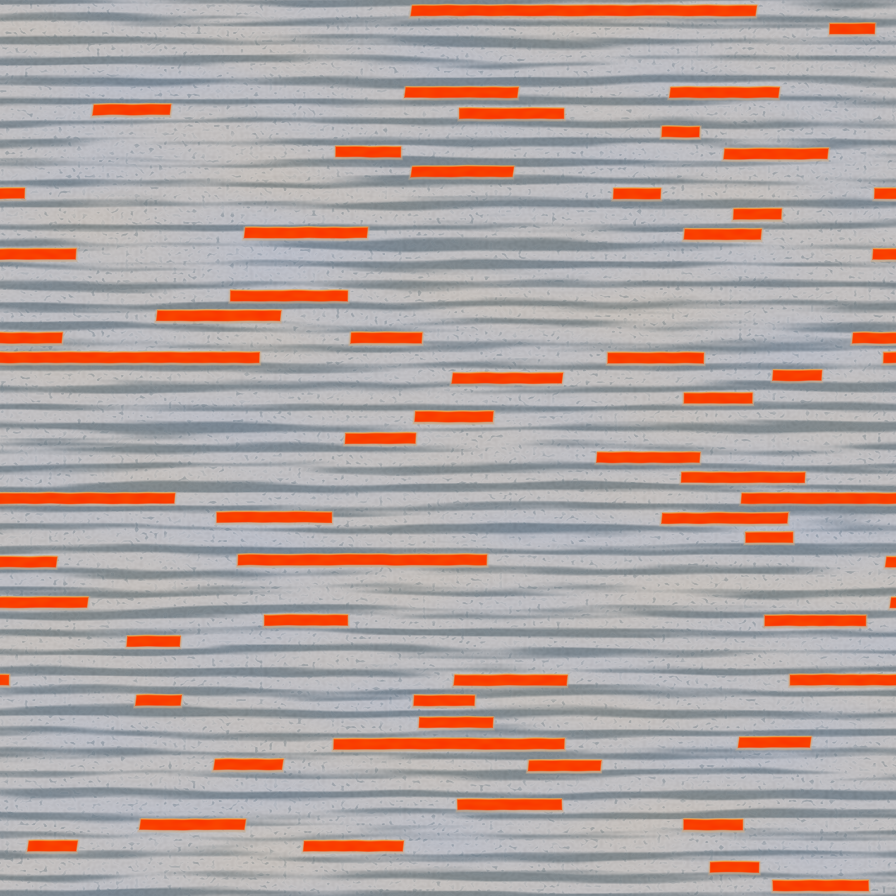
Reproduce this pattern procedurally as a three.js fragment shader.

```glsl
// Grey ribbed weave with slate streaks and scattered horizontal orange dashes.
#define RIBS 44.0
#define LANES 44.0
#define CELLS 2.0
#define DASH_SHARE 0.57
#define LONG_SHARE 0.06
#define HALF_HEIGHT 0.0058
#define SOFT 0.0011
#define LIGHT vec3(0.757, 0.752, 0.762)
#define SLATE vec3(0.495, 0.533, 0.560)
#define ORANGE vec3(0.98, 0.24, 0.0)
#define AMBER vec3(0.93, 0.65, 0.28)
#define TAN vec3(0.78, 0.67, 0.55)

varying vec2 vUv;

float hash(vec2 p) {
  vec3 q = fract(vec3(p.xyx) * 0.1031);
  q += dot(q, q.yzx + 33.33);
  return fract((q.x + q.y) * q.z);
}

float cornerSlope(vec2 cell, vec2 offset) {
  float angle = 6.28318 * hash(cell);
  return dot(vec2(cos(angle), sin(angle)), offset);
}

float gradientNoise(vec2 p) {
  vec2 i = floor(p);
  vec2 f = p - i;
  vec2 w = f * f * f * (f * (f * 6.0 - 15.0) + 10.0);
  vec2 e = vec2(1.0, 0.0);
  float low = mix(cornerSlope(i, f), cornerSlope(i + e.xy, f - e.xy), w.x);
  float high = mix(cornerSlope(i + e.yx, f - e.yx), cornerSlope(i + e.xx, f - e.xx), w.x);
  return mix(low, high, w.y);
}

// Wavy ribs, long streaks and fine thread specks
vec3 weave(vec2 p) {
  float bend = 0.35 * gradientNoise(p * vec2(4.0, 18.0));
  float rib = 0.5 + 0.5 * cos(6.28318 * (p.y * RIBS + bend));
  float streak = 0.7 * gradientNoise(p * vec2(2.7, 95.0) + 17.0)
               + 0.4 * gradientNoise(p * vec2(10.0, 171.0) + 41.0);
  float slate = smoothstep(0.28, 0.86, 0.75 * rib + streak);

  float grain = gradientNoise(p * vec2(187.0, 231.0) + 5.0);
  float threads = smoothstep(-0.2, 0.3, gradientNoise(p * vec2(22.0, 120.0) + 73.0));
  float speck = smoothstep(0.12, 0.5, grain) * mix(0.25, 0.65, threads);
  slate = min(slate + speck * (1.0 - 0.6 * slate), 1.1);

  float tint = gradientNoise(p * vec2(5.0, 16.0) + 29.0);
  return mix(LIGHT, SLATE, slate) + tint * vec3(-0.04, -0.01, 0.04) + 0.05 * grain;
}

float boxDistance(vec2 p, vec2 halfSize) {
  vec2 d = abs(p) - halfSize;
  return max(d.x, d.y);
}

// Each lane is split into cells that may hold one dash
vec3 addDash(vec3 color, vec2 p) {
  float lane = floor(p.y * LANES);
  float across = fract(p.x + hash(vec2(lane, 3.0)));
  float cell = floor(across * CELLS);
  vec2 id = vec2(lane, cell + 11.0);

  // Quadratic sequence: even shares in an irregular order
  float index = lane * CELLS + cell + 1.0;
  float rank = fract(index * index * 0.618034);
  if (rank > DASH_SHARE) return color;

  float size = hash(id + 7.0);
  float span = rank < LONG_SHARE ? mix(0.2, 0.46, size) : mix(0.04, 0.145, size);
  float room = 1.0 / CELLS - span - 0.016;
  float middle = 0.008 + 0.5 * span + room * hash(id + 19.0);
  float rise = 0.005 * (hash(id + 31.0) - 0.5);
  vec2 q = vec2(across - cell / CELLS - middle, p.y - (lane + 0.5) / LANES - rise);

  // Slanted ends and slightly uneven edges
  q.x -= 0.2 * q.y * (hash(id + 43.0) - 0.2);
  q.y += 0.0008 * gradientNoise(p * vec2(45.0, 20.0));
  vec2 halfSize = vec2(0.5 * span, HALF_HEIGHT);
  float body = boxDistance(q, halfSize);
  float top = boxDistance(q - vec2(0.0, 0.0012), halfSize);
  float shade = boxDistance(q + vec2(0.0, 0.0008), halfSize);

  // Tan halo, amber upper rim, then the orange body
  float halo = smoothstep(0.0032, 0.0004, shade) * mix(0.55, 0.95, hash(id + 59.0));
  color = mix(color, TAN, halo);
  color = mix(color, AMBER, smoothstep(SOFT, -SOFT, top));
  vec3 fill = ORANGE + vec3(0.0, 0.05, 0.0) * gradientNoise(p * vec2(60.0, 150.0));
  return mix(color, fill, smoothstep(SOFT, -SOFT, body));
}

void main() {
  vec3 color = addDash(weave(vUv), vUv);
  gl_FragColor = vec4(clamp(color, 0.0, 1.0), 1.0);
}
```
